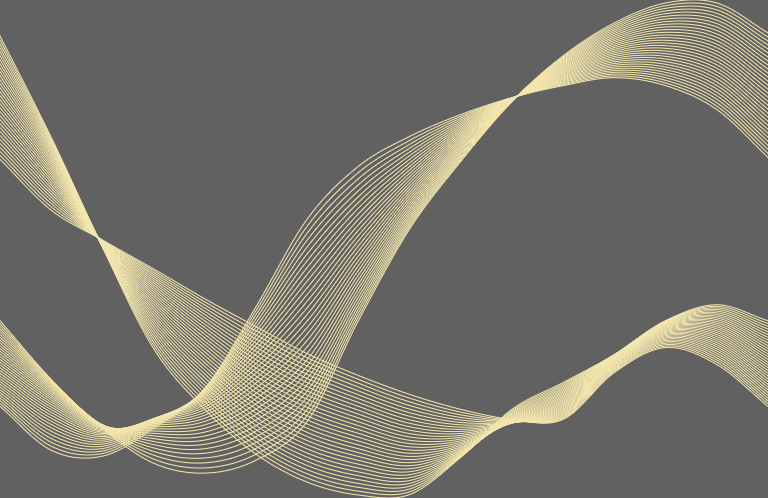
A Shadertoy shader for this background:

```glsl
#define LINES 32
#define SPANS 15
#define LINE_WIDTH 0.0021
#define BACKGROUND vec3(0.38)
#define THREAD vec3(0.95, 0.90, 0.68)

// Each knot holds: first edge height, second edge height, bulge between them.
const vec3 FALLING[SPANS + 1] = vec3[](
    vec3(.928, .680, .000), vec3(.724, .578, .016), vec3(.504, .518, .000), vec3(.300, .460, .012),
    vec3(.178, .400, .008), vec3(.088, .344, .000), vec3(.032, .290, .000), vec3(.006, .246, .000),
    vec3(.007, .208, -.008), vec3(.082, .178, -.020), vec3(.178, .158, -.016), vec3(.232, .158, -.004),
    vec3(.288, .252, .008), vec3(.356, .302, .010), vec3(.388, .268, .006), vec3(.356, .184, .000));

const vec3 RISING[SPANS + 1] = vec3[](
    vec3(.356, .184, .000), vec3(.238, .096, .028), vec3(.140, .084, .028), vec3(.070, .140, .048),
    vec3(.050, .220, .040), vec3(.076, .384, .016), vec3(.154, .560, -.008), vec3(.356, .666, -.020),
    vec3(.540, .726, -.016), vec3(.676, .770, -.004), vec3(.796, .804, .000), vec3(.888, .828, .000),
    vec3(.954, .844, .000), vec3(.994, .828, .000), vec3(.994, .780, .000), vec3(.934, .684, .000));

// Smooth curve through evenly spaced knots; also returns its slope.
vec3 spline(vec3 knots[SPANS + 1], float x, out vec3 slope) {
    float u = clamp(x, 0.0, 1.0) * float(SPANS);
    int i = min(int(u), SPANS - 1);
    float f = u - float(i);
    vec3 k1 = knots[i];
    vec3 k2 = knots[i + 1];
    vec3 k0 = i > 0 ? knots[max(i - 1, 0)] : 2.0 * k1 - k2;
    vec3 k3 = i < SPANS - 1 ? knots[min(i + 2, SPANS)] : 2.0 * k2 - k1;
    vec3 a = 0.5 * (k2 - k0);
    vec3 b = k0 - 2.5 * k1 + 2.0 * k2 - 0.5 * k3;
    vec3 c = 0.5 * (k3 - k0) + 1.5 * (k1 - k2);
    slope = (a + f * (2.0 * b + 3.0 * f * c)) * float(SPANS);
    return k1 + f * (a + f * (b + f * c));
}

// Share of one pixel covered by a thread at the given distance.
float threadCoverage(float dist, float pixel) {
    float top = min(0.5 * pixel, dist + 0.5 * LINE_WIDTH);
    float bottom = max(-0.5 * pixel, dist - 0.5 * LINE_WIDTH);
    return max(top - bottom, 0.0) / pixel;
}

// Fraction of the background left visible through a ribbon of threads.
float ribbonGap(vec3 knots[SPANS + 1], vec2 uv, float aspect, float pixel) {
    vec3 slope;
    vec3 heights = spline(knots, uv.x, slope);
    float gap = 1.0;
    for (int i = 0; i < LINES; i++) {
        float t = float(i) / float(LINES - 1);
        vec3 weights = vec3(1.0 - t, t, 4.0 * t * (1.0 - t));
        float steepness = dot(slope, weights) / aspect;
        float dist = abs(uv.y - dot(heights, weights)) / sqrt(1.0 + steepness * steepness);
        gap *= 1.0 - threadCoverage(dist, pixel);
    }
    return gap;
}

void mainImage(out vec4 fragColor, in vec2 fragCoord) {
    vec2 uv = fragCoord / iResolution.xy;
    float aspect = iResolution.x / iResolution.y;
    float pixel = 1.0 / iResolution.y;

    // Two twisted ribbons over a flat ground
    float gap = ribbonGap(FALLING, uv, aspect, pixel) * ribbonGap(RISING, uv, aspect, pixel);
    fragColor = vec4(mix(THREAD, BACKGROUND, gap), 1.0);
}
```
